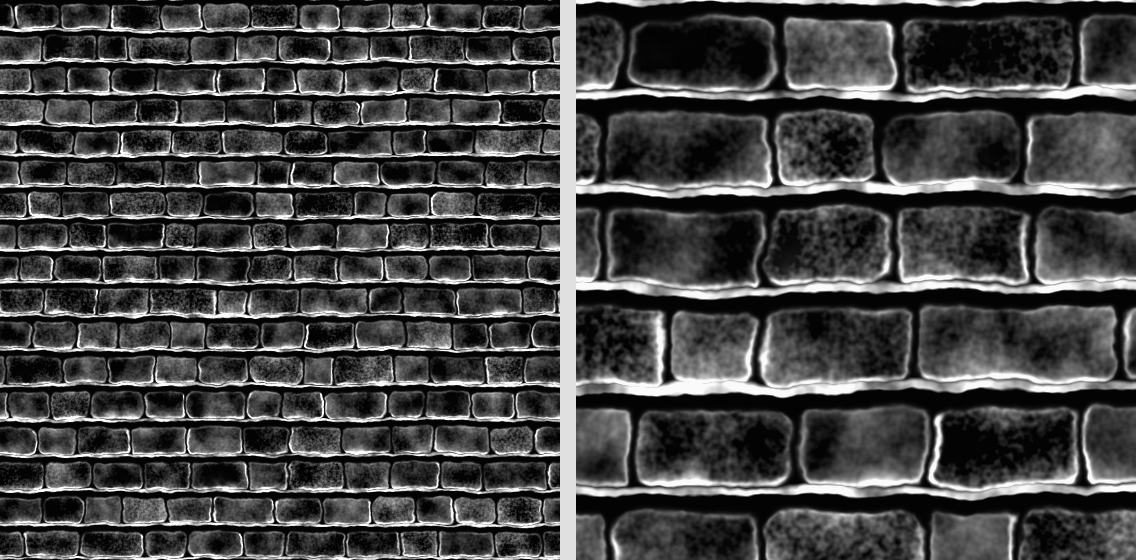
Left, the full canvas; right, a detail of the centre.
Write a Shadertoy shader that draws this texture.

```glsl
// Weathered monochrome brick wall: wavy courses of uneven, rounded bricks.
// Each course has a bright mortar ledge below and a black shadow gap above;
// gradient noise bends the edges, stains the faces and breaks up the mortar.

#define ROWS 17.0          // courses up the canvas
#define MIN_BRICKS 11.0    // bricks in a course, some have one more
#define JOINT_JITTER 0.42  // unevenness of brick lengths
#define LEDGE 0.0065       // height of the bright mortar ledge
#define SHADOW 0.0090      // height of the black gap above the bricks
#define JOINT 0.0027       // half width of the upright joints
#define EDGE_WEAR 0.0050   // raggedness of all edges
#define FACE_TONE 0.19     // mean brightness of a brick face
#define STAIN 0.38         // strength of the cloudy stains
#define GRAIN 0.22         // strength of the fine grain

const float TAU = 6.2831853;
const float BLACK = 0.012;
const float WHITE = 0.98;

float hash(vec2 p) {
    vec3 q = fract(p.xyx * vec3(0.1031, 0.1030, 0.0973));
    q += dot(q, q.yzx + 33.33);
    return fract((q.x + q.y) * q.z);
}

float cornerSlope(vec2 cell, vec2 offset, float period) {
    float angle = TAU * hash(mod(cell, period) + period);
    return dot(vec2(cos(angle), sin(angle)), offset);
}

// Gradient noise that wraps at the canvas borders.
float gradientNoise(vec2 uv, float frequency) {
    vec2 p = uv * frequency, i = floor(p), f = p - i;
    vec2 s = f * f * f * (f * (f * 6.0 - 15.0) + 10.0), e = vec2(1.0, 0.0);
    float low = mix(cornerSlope(i, f, frequency),
                    cornerSlope(i + e, f - e, frequency), s.x);
    float high = mix(cornerSlope(i + e.yx, f - e.yx, frequency),
                     cornerSlope(i + 1.0, f - 1.0, frequency), s.x);
    return mix(low, high, s.y);
}

float fbm(vec2 uv, float frequency) {
    float sum = 0.0, amplitude = 1.0;
    for (int i = 0; i < 4; i++) {
        sum += amplitude * gradientNoise(uv, frequency);
        frequency *= 2.0;
        amplitude *= 0.55;
    }
    return sum;
}

float roundedBox(vec2 p, vec2 halfSize, float radius) {
    vec2 q = abs(p) - halfSize + radius;
    return length(max(q, 0.0)) + min(max(q.x, q.y), 0.0) - radius;
}

// Position of an upright joint, in brick lengths along its course.
float jointAt(float index, float row, float count) {
    return index + JOINT_JITTER * (hash(vec2(mod(index, count), row + 40.0)) - 0.5);
}

void mainImage(out vec4 fragColor, in vec2 fragCoord) {
    vec2 uv = fragCoord / iResolution.xy;
    float pixel = 1.0 / iResolution.y;

    // Bent coordinates: taller courses low down, gentle waves, ragged edges.
    vec2 p = uv + EDGE_WEAR * vec2(fbm(uv, 28.0), 0.8 * fbm(uv.yx + 0.37, 24.0));
    p.y += 0.005 * gradientNoise(uv, 6.0) - 0.011 * (1.0 - cos(TAU * uv.y));

    // Course and brick that hold this point.
    float course = floor(p.y * ROWS);
    float row = mod(course, ROWS);
    float bottom = p.y - course / ROWS;
    float count = MIN_BRICKS + step(0.5, hash(vec2(row, 7.0)));
    float x = p.x * count + hash(vec2(row, 19.0));
    float column = floor(x);
    column -= step(x, jointAt(column, row, count));
    column += step(jointAt(column + 1.0, row, count), x);
    float left = jointAt(column, row, count);
    float right = jointAt(column + 1.0, row, count);
    vec2 id = vec2(mod(column, count), row);
    vec2 nextId = vec2(mod(column + 1.0, count), row);

    // Distance to the rounded brick outline.
    vec2 halfSize = 0.5 * vec2((right - left) / count - 2.0 * JOINT,
                               1.0 / ROWS - LEDGE - SHADOW);
    vec2 q = vec2((x - 0.5 * (left + right)) / count, bottom - LEDGE - halfSize.y);
    float d = roundedBox(q, halfSize, mix(0.003, 0.012, hash(id + 60.0)));
    float depth = max(-d, 0.0);
    float lower = smoothstep(0.6, -1.0, q.y / halfSize.y);

    // Face: own tone, cloudy stains, pale border and grain.
    float clouds = fbm(uv + 0.13, 20.0);
    float rough = hash(id + 80.0);
    float face = FACE_TONE + 0.20 * (hash(id + 100.0) - 0.5) + STAIN * clouds;
    face += 0.20 * exp(-depth / 0.005) * (0.3 + lower) - 0.07 * smoothstep(0.004, 0.018, depth);
    face += GRAIN * (0.4 + rough * rough) * (gradientNoise(uv, 180.0) + 0.7 * gradientNoise(uv, 310.0));
    face = max(face, BLACK);

    // Chalky mortar smeared up from the ledge.
    float smear = smoothstep(0.15, 0.65, fbm(uv + 0.71, 15.0));
    face += 0.75 * smear * exp(-max(bottom - LEDGE, 0.0) / 0.007);

    // Bright rim: strong below, faint above, varied at every joint.
    float sideChalk = hash((q.x < 0.0 ? id : nextId) + (q.x < 0.0 ? 130.0 : 137.0));
    vec2 outer = abs(q) - halfSize;
    float atSide = smoothstep(-0.004, 0.004, outer.x - outer.y);
    float rimStrength = mix(q.y < 0.0 ? 0.65 : 0.20, 0.10 + 0.85 * sideChalk * sideChalk, atSide);
    float wear = clamp(0.85 + 1.1 * fbm(uv + 0.53, 34.0), 0.1, 1.4);
    float rimOffset = (d + 0.0006) / 0.0019;
    float rim = rimStrength * wear * exp(-rimOffset * rimOffset);

    // Ledge: crisp underside, crumbling top, continuous across the joints.
    float ledgeTop = LEDGE * (0.82 + 0.55 * gradientNoise(uv + 0.29, 17.0));
    float ledge = smoothstep(0.0, 0.0012 + pixel, bottom)
                * (1.0 - smoothstep(ledgeTop - 0.0015, ledgeTop + 0.0025, bottom));
    ledge *= clamp(0.92 + 0.8 * fbm(uv + 0.47, 30.0), 0.15, 1.2);

    float soft = 0.0007 + pixel;
    float light = mix(BLACK, face, 1.0 - smoothstep(-soft, soft, d));
    light = max(light + rim, ledge);
    fragColor = vec4(vec3(clamp(light, BLACK, WHITE)), 1.0);
}
```
